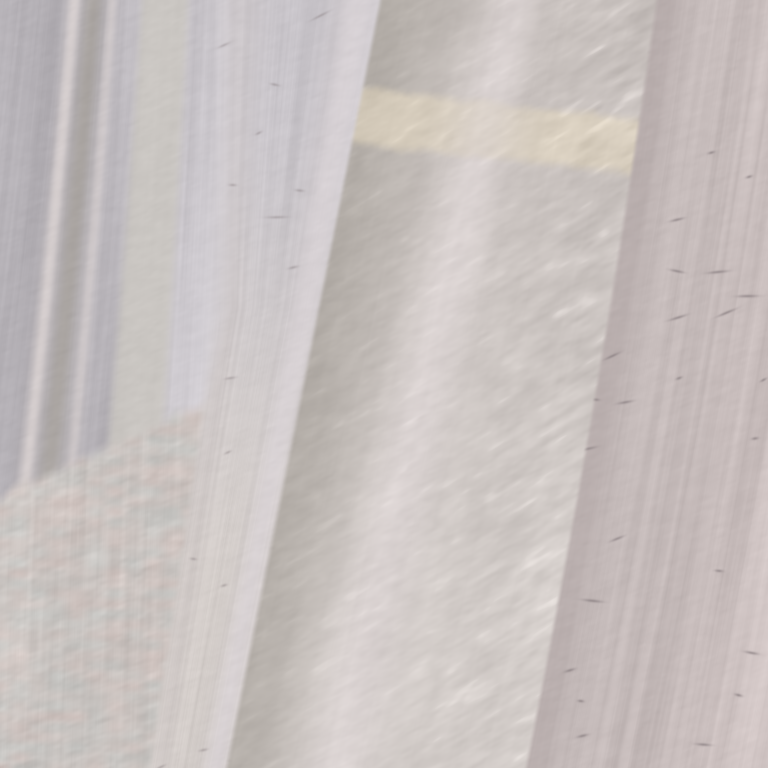
Give the GLSL for this texture, as a Shadertoy shader.

```glsl
// Draws pale translucent fabric hanging in slanted folds, with fine threads and scuffs.

const vec3 PEARL   = vec3(0.855, 0.825, 0.822);
const vec3 LINEN   = vec3(0.812, 0.787, 0.773);
const vec3 STONE   = vec3(0.762, 0.735, 0.722);
const vec3 TAUPE   = vec3(0.698, 0.675, 0.652);
const vec3 LILAC   = vec3(0.690, 0.675, 0.695);
const vec3 MAUVE   = vec3(0.755, 0.716, 0.712);
const vec3 ICE     = vec3(0.815, 0.800, 0.820);
const vec3 CREAM   = vec3(0.865, 0.822, 0.745);
const vec3 SCUFF   = vec3(0.520, 0.480, 0.490);

float hash(vec2 p) {
    vec3 q = fract(vec3(p.xyx) * 0.1031);
    q += dot(q, q.yzx + 33.33);
    return fract((q.x + q.y) * q.z);
}

float noise(vec2 p) {
    vec2 i = floor(p), f = fract(p);
    f = f * f * (3.0 - 2.0 * f);
    return mix(mix(hash(i), hash(i + vec2(1, 0)), f.x),
               mix(hash(i + vec2(0, 1)), hash(i + vec2(1, 1)), f.x), f.y);
}

// Signed layered noise, about -0.5 to 0.5
float fbm(vec2 p) {
    float sum = 0.0, amp = 0.5;
    for (int i = 0; i < 4; i++) {
        sum += amp * (noise(p) - 0.5);
        p = p * 2.03 + 17.3;
        amp *= 0.55;
    }
    return sum;
}

// Long threads across coordinate s, drifting slowly with height t
float threads(float s, float t, float density, float seed) {
    return fbm(vec2(s * density + seed, t * 1.3 + seed));
}

// Short brushed strokes running along an angle
float strokes(vec2 p, float angle, vec2 density) {
    vec2 dir = vec2(cos(angle), sin(angle));
    vec2 q = vec2(dot(p, dir), dot(p, vec2(-dir.y, dir.x)));
    return noise(q * density) + 0.6 * noise(q * density * 1.9 + 41.0) - 0.8;
}

float ridge(float x, float center, float width) {
    float d = (x - center) / width;
    return exp(-d * d);
}

float span(float x, float lo, float hi, float soft) {
    return smoothstep(lo - soft, lo + soft, x) * (1.0 - smoothstep(hi - soft, hi + soft, x));
}

// Sparse dark dashes, one candidate per cell
float scuffs(vec2 p, float cells, float share) {
    vec2 base = floor(p * cells);
    float mask = 0.0;
    for (int j = -1; j <= 1; j++)
    for (int i = -1; i <= 1; i++) {
        vec2 id = base + vec2(i, j);
        vec2 d = p - (id + vec2(hash(id + 3.1), hash(id + 9.7))) / cells;
        float size = mix(0.004, 0.014, pow(hash(id + 21.0), 3.0));
        d.y -= d.x * (hash(id + 5.0) * 0.7 - 0.2);
        float dash = exp(-pow(d.x / size, 2.0) - pow(d.y / 0.0020, 2.0));
        mask = max(mask, dash * step(hash(id + 13.0), share));
    }
    return mask;
}

vec3 pleatedPanel(float x, float t) {
    float f = x + 0.11 * t * (1.0 - 2.2 * x);
    vec3 col = mix(LILAC, ICE, smoothstep(0.08, 0.32, f));
    col += 0.14 * threads(f, t, 38.0, 2.0) + 0.07 * threads(f, t, 120.0, 7.0);
    col = mix(col, TAUPE * 0.94, 0.8 * ridge(f, 0.122, 0.013));
    col = mix(col, PEARL, 0.85 * ridge(f, 0.097, 0.009));
    col = mix(col, PEARL, 0.60 * ridge(f, 0.146, 0.007));
    return mix(col, vec3(0.795, 0.780, 0.755), 0.8 * span(f, 0.185, 0.245, 0.008));
}

vec3 lowerWeave(vec2 p, float t) {
    vec3 col = mix(STONE, LINEN, 0.55 + 0.8 * fbm(p * 5.0));
    col += 0.09 * threads(p.x + 0.04 * t, t * 3.0, 90.0, 4.0);
    col += 0.045 * strokes(p, 0.3, vec2(45.0, 110.0));
    float tint = noise(p * vec2(40.0, 75.0)) - 0.5;
    return col + tint * vec3(-0.035, 0.010, 0.015);
}

vec3 middleSheet(vec2 p, float t, float leftEdge, float rightEdge) {
    float crest = 0.67 - 0.23 * t;
    float shade = smoothstep(leftEdge - 0.02, crest, p.x);
    vec3 rightTone = mix(STONE + 0.02, LINEN + 0.01, smoothstep(0.1, 0.8, t));
    vec3 col = mix(TAUPE, rightTone, shade);
    col = mix(col, PEARL, 0.85 * ridge(p.x, crest, 0.035 + 0.012 * t));
    // Cream strip showing through the sheet
    float top = 0.115 + 0.11 * (p.x - 0.47);
    float strip = span(t + 0.012 * fbm(p * 30.0), top, top + 0.072, 0.009);
    col = mix(col, CREAM, strip * (0.75 - 0.4 * ridge(p.x, crest, 0.05)));
    float rough = 0.4 + 0.6 * smoothstep(crest, rightEdge, p.x);
    float grain = strokes(p, 0.55, vec2(26.0, 105.0));
    col += rough * (0.060 * grain + 0.13 * max(grain - 0.35, 0.0));
    col += 0.05 * fbm(p * vec2(14.0, 9.0));
    return col + 0.035 * threads(p.x + 0.22 * t, t, 55.0, 11.0);
}

vec3 leftFold(float q, float t) {
    vec3 col = mix(mix(LILAC, ICE, 0.75), LINEN, smoothstep(0.1, 0.8, t));
    col += 0.11 * threads(q, t, 9.0, 5.0) + 0.06 * threads(q, t, 28.0, 8.0);
    col = mix(col, PEARL + vec3(0.0, 0.005, 0.02), 0.8 * ridge(q, 0.86, 0.16));
    return mix(col, PEARL, 0.35 * ridge(q, 0.12, 0.15));
}

vec3 rightFold(float s, float t) {
    vec3 col = mix(MAUVE, LINEN + vec3(0.0, -0.02, -0.01), smoothstep(0.02, 0.30, s));
    col += 0.11 * threads(s, t, 45.0, 6.0) + 0.06 * threads(s, t, 130.0, 3.0);
    return mix(col, TAUPE + vec3(0.01, -0.01, 0.01), 0.65 * ridge(s, 0.012, 0.025));
}

void mainImage(out vec4 fragColor, in vec2 fragCoord) {
    vec2 p = fragCoord / iResolution.xy;
    float t = 1.0 - p.y;

    // Slanted borders of the folds
    float foldLeft = 0.285 - 0.15 * max(t - 0.4, 0.0);
    float foldRight = 0.495 - 0.20 * t;
    float sheetRight = 0.855 - 0.14 * t - 0.03 * t * t;

    // Layers from left to right
    float hem = 0.645 - 0.45 * p.x + 0.02 * fbm(vec2(p.x * 40.0, 1.0));
    vec3 col = mix(pleatedPanel(p.x, t), lowerWeave(p, t), smoothstep(hem - 0.012, hem + 0.012, t));
    float q = (p.x - foldLeft) / (foldRight - foldLeft);
    float foldSoft = mix(0.025, 0.006, smoothstep(0.35, 0.6, t));
    col = mix(col, leftFold(q, t), smoothstep(-foldSoft, foldSoft, p.x - foldLeft));
    col = mix(col, middleSheet(p, t, foldRight, sheetRight), smoothstep(-0.004, 0.005, p.x - foldRight));
    float onRight = smoothstep(-0.004, 0.004, p.x - sheetRight);
    col = mix(col, rightFold(p.x - sheetRight, t), onRight);

    // Scuffs and faint overall grain
    float marked = max(onRight, 0.6 * span(p.x, foldLeft, foldRight, 0.01));
    col = mix(col, SCUFF, 0.6 * marked * scuffs(p, 18.0, 0.28));
    col += 0.018 * strokes(p, 0.4, vec2(60.0, 150.0));
    fragColor = vec4(clamp(col, 0.0, 1.0), 1.0);
}
```
